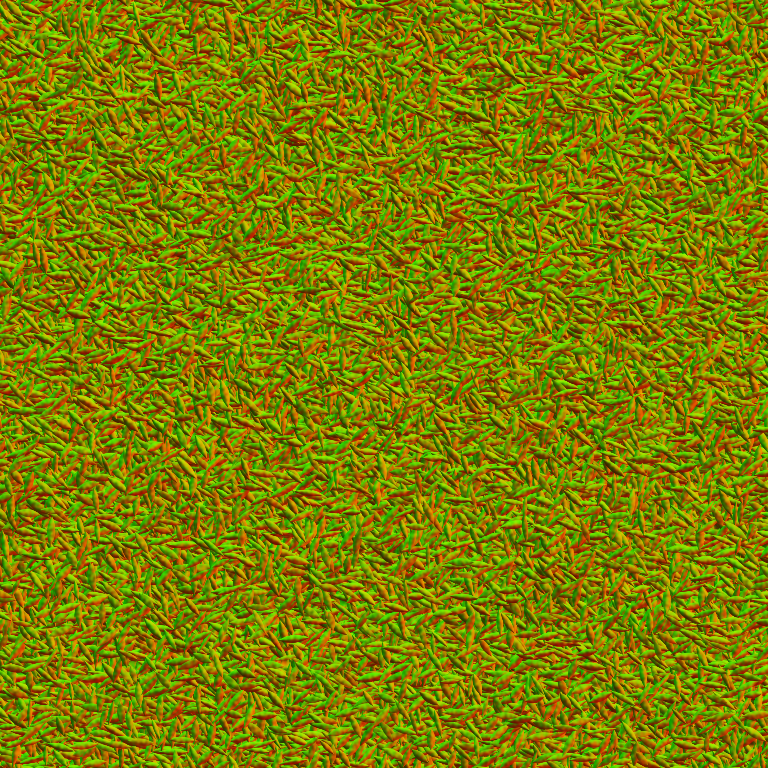
Give the GLSL for this texture map, as a WebGL 1 fragment shader.

```glsl
precision highp float;
// Normal map of a dense mat of short tapered needles lying in all directions.

uniform vec2 u_resolution;

const float TAU = 6.2831853;
const float CELLS = 50.0;      // needle cells across the canvas
const int LAYERS = 7;          // stacked sheets of needles
const float GRAIN_SCALE = 3.5; // surface grain per cell

vec2 hash2(vec2 p) {
  vec3 q = fract(vec3(p.xyx) * vec3(0.1031, 0.1030, 0.0973));
  q += dot(q, q.yzx + 33.33);
  return fract((q.xx + q.yz) * q.zy);
}

float cornerRamp(vec2 corner, vec2 offset) {
  float angle = TAU * hash2(corner).x;
  return dot(vec2(cos(angle), sin(angle)), offset);
}

float gradientNoise(vec2 p) {
  vec2 i = floor(p), f = fract(p);
  vec2 s = f * f * f * (f * (f * 6.0 - 15.0) + 10.0);
  vec2 e = vec2(1.0, 0.0);
  float low = mix(cornerRamp(i, f), cornerRamp(i + e, f - e), s.x);
  float high = mix(cornerRamp(i + e.yx, f - e.yx), cornerRamp(i + 1.0, f - 1.0), s.x);
  return mix(low, high, s.y);
}

vec2 grainSlope(vec2 p) {
  return vec2(gradientNoise(p), gradientNoise(p + 71.3));
}

// Slope of one needle in xy, its coverage in z. p is relative to the cell corner.
vec3 needle(vec2 p, vec2 id, float pixel) {
  vec2 place = hash2(id);
  vec2 size = hash2(id + 211.7);
  vec2 form = hash2(id + 397.1);
  vec2 tilt = hash2(id + 523.9) - 0.5;

  float angle = TAU * form.x;
  vec2 axis = normalize(vec2(cos(angle), 0.8 * sin(angle)));
  vec2 side = vec2(-axis.y, axis.x);
  vec2 q = p - place;

  float along = dot(q, axis) / mix(0.6, 1.0, size.x);
  float across = dot(q, side);
  float halfWidth = mix(0.14, 0.27, size.y) * (1.0 - along * along);
  float cover = smoothstep(-0.6 * pixel, 0.6 * pixel, halfWidth - abs(across));

  float bulge = clamp(across / max(halfWidth, 0.02), -1.0, 1.0);
  vec2 slope = side * bulge * mix(0.7, 1.9, form.y) + axis * along * 0.35 + tilt * 0.7;
  return vec3(slope, cover);
}

// Paints one sheet of needles over the slope below it.
vec2 layNeedles(vec2 below, vec2 p, float layer, float pixel) {
  vec2 q = p + layer * vec2(17.37, 29.61);
  vec2 cell = floor(q);
  vec2 slope = below;
  for (int y = -1; y <= 1; y++) {
    for (int x = -1; x <= 1; x++) {
      vec2 id = cell + vec2(float(x), float(y));
      vec3 n = needle(q - id, id + layer * 131.0, pixel);
      slope = mix(slope, n.xy, n.z);
    }
  }
  return slope;
}

void main() {
  float scale = CELLS / u_resolution.y;
  vec2 p = gl_FragCoord.xy * scale + 8.0;

  // Uneven ground, then the needles from bottom to top
  vec2 slope = 2.0 * grainSlope(p * 2.0);
  for (int i = 0; i < LAYERS; i++) {
    slope = layNeedles(slope, p, float(i), scale);
  }

  // Fine roughness over everything
  slope += 0.75 * grainSlope(p * GRAIN_SCALE);

  // Encode the sideways part of the normal in red and green
  vec3 normal = normalize(vec3(slope, 1.0));
  gl_FragColor = vec4(normal.xy * 0.5 + 0.5, 0.0, 1.0);
}
```
